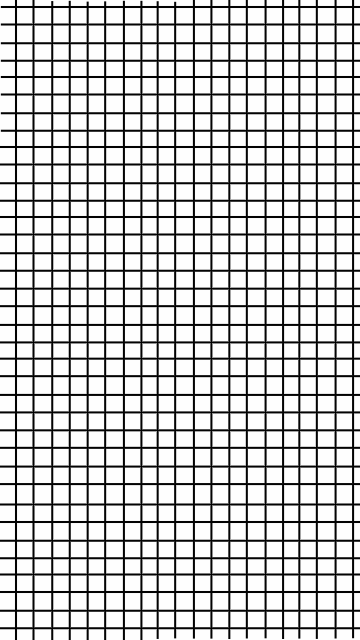
Reproduce this pattern procedurally as a Shadertoy shader.

```glsl
const vec2 SHEET = vec2(432.0, 768.0);   // canvas size in drawing units
const float LINE_WIDTH = 2.45;
const float CELL = 21.0;
const float WIDE_GAP = 1.5;               // extra space in the middle of each group
const int COLUMNS = 20;
const int ROWS = 36;
const vec3 PAPER = vec3(0.995);
const vec3 INK = vec3(0.008);

float hash(float n) {
    return fract(sin(n * 127.1) * 43758.5453);
}

// Offset of a line inside its group of four
float groupOffset(int index) {
    float slot = float(index % 4);
    return CELL * slot + WIDE_GAP * step(2.0, slot);
}

// Columns: groups alternate between two slightly different pitches
float columnCenter(int index) {
    float group = float(index / 4);
    return 19.2 + 85.0 * group + mod(group, 2.0) + groupOffset(index);
}

// Rows: the pitch loosens toward the lower end of the sheet
float rowCenter(int index) {
    float group = float(index / 4);
    float drift = 2.0 * step(4.0, group) + 2.0 * step(6.0, group) + 5.0 * step(7.0, group);
    return 8.4 + 84.0 * group + drift + groupOffset(index);
}

// Antialiased coverage of a shape from its signed distance
float coverage(float signedDistance, float pixel) {
    return clamp(0.5 - signedDistance / pixel, 0.0, 1.0);
}

// Line of the given center, cut off outside the span from start to end
float strokeInk(float across, float along, float center, vec2 span, float pixel) {
    float side = abs(across - center) - 0.5 * LINE_WIDTH;
    float ends = max(span.x - along, along - span.y);
    return coverage(side, pixel) * coverage(ends, pixel);
}

// Uneven upper and lower ends of a column
vec2 columnSpan(int index, float center) {
    float worn = step(50.0, center) * step(center, 220.0);
    float top = worn * (0.8 + 2.0 * hash(float(index) + 3.0)) - 2.0 * (1.0 - worn);
    float short_ = step(180.0, center);
    float bottom = mix(2.0, -1.0 - 1.2 * hash(float(index) + 41.0), short_);
    return vec2(top, SHEET.y + bottom);
}

// The upper rows stop just short of the left edge
vec2 rowSpan(float center) {
    return vec2(mix(-2.0, 1.0, step(center, 165.0)), SHEET.x + 2.0);
}

void mainImage(out vec4 fragColor, in vec2 fragCoord) {
    vec2 p = fragCoord / iResolution.xy * SHEET;
    p.y = SHEET.y - p.y;
    vec2 pixel = SHEET / iResolution.xy;
    float ink = 0.0;

    // Vertical lines
    for (int i = 0; i < COLUMNS; i++) {
        float center = columnCenter(i);
        ink = max(ink, strokeInk(p.x, p.y, center, columnSpan(i, center), pixel.x));
    }

    // Horizontal lines
    for (int i = 0; i < ROWS; i++) {
        float center = rowCenter(i);
        ink = max(ink, strokeInk(p.y, p.x, center, rowSpan(center), pixel.y));
    }

    fragColor = vec4(mix(PAPER, INK, ink), 1.0);
}
```
